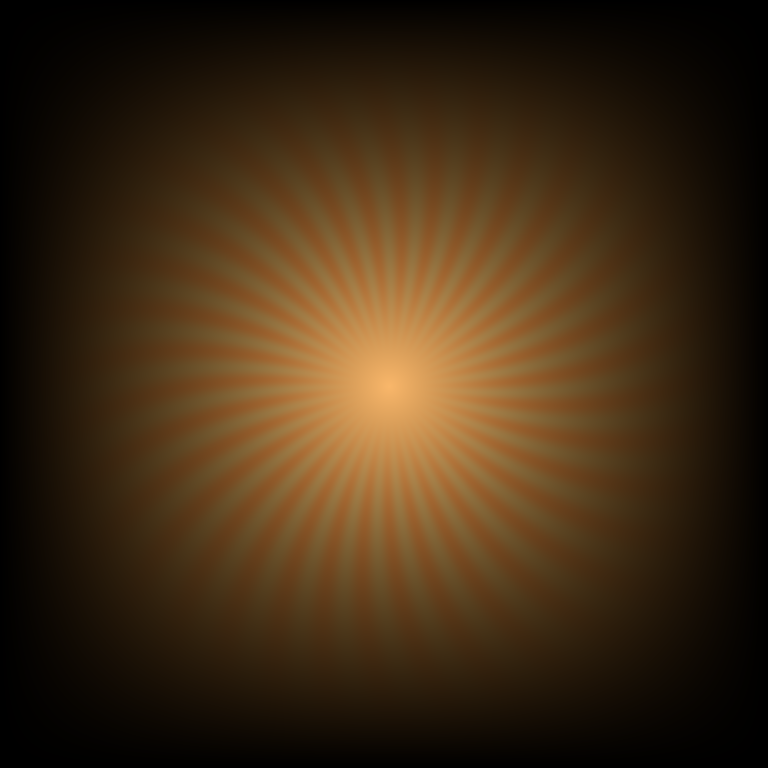
A three.js fragment shader for this background:

```glsl
varying vec2 vUv;

const vec2 CENTER = vec2(0.507, 0.497);
const float RAY_COUNT = 35.0;
const float RAY_OFFSET = 0.008;
const float TWIST = 1.2;
const float BORDER_WIDTH = 0.08;

const vec3 GLOW_TINT = vec3(1.0, 0.735, 0.43);
const vec3 GLOW_FALLOFF = vec3(1.0, 1.06, 1.27);
const vec3 COPPER_TINT = vec3(1.03, 0.91, 0.82);
const vec3 OLIVE_TINT = vec3(0.97, 1.06, 1.13);

// Brightness that falls away steeply near the core and gently further out
float glowLevel(float radius) {
  float r = min(radius, 0.78);
  return max(0.98 - 2.5 * r + 1.6 * r * r, 0.0);
}

// Soft alternating rays whose angle bends with the squared radius
float swirlRays(vec2 p, float count, float twist, float offset) {
  float angle = atan(p.y, p.x) - twist * dot(p, p) - offset;
  return 0.5 + 0.5 * cos(count * angle);
}

// Rays emerge outside the core and dissolve towards the rim
float rayStrength(float radius) {
  return smoothstep(0.035, 0.18, radius)
       * (1.0 - 0.9 * smoothstep(0.22, 0.47, radius));
}

// Square vignette that eases down to black at all four borders
float borderFade(vec2 uv, float width) {
  vec2 inset = min(uv, 1.0 - uv);
  vec2 fade = 1.0 - exp(-inset / width);
  return fade.x * fade.y;
}

void main() {
  vec2 p = vUv - CENTER;
  float radius = length(p);

  // Warm central glow
  float level = glowLevel(radius) * borderFade(vUv, BORDER_WIDTH);
  vec3 color = GLOW_TINT * pow(vec3(level), GLOW_FALLOFF);

  // Copper and olive rays
  float ray = swirlRays(p, RAY_COUNT, TWIST, RAY_OFFSET);
  vec3 rayTint = mix(OLIVE_TINT, COPPER_TINT, ray);
  color *= mix(vec3(1.0), rayTint, rayStrength(radius));

  gl_FragColor = vec4(color, 1.0);
}
```
